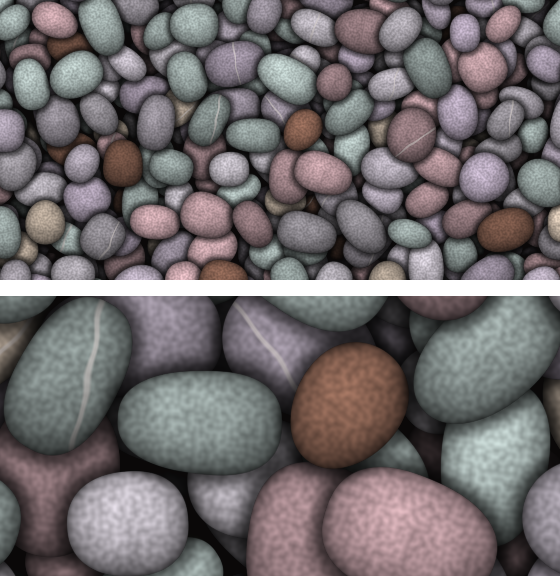
Top: the whole. Bottom: its middle third, enlarged.
Write a Shadertoy shader that draws this texture.

```glsl
// A bed of smooth beach pebbles under soft overcast light.
// Staggered layers of jittered rounded stones are painted from deep to top;
// each stone drops a contact shadow, then adds its domed, grainy surface.

const float PI = 3.14159265;
const int LAYERS = 5;
const vec3 GAP_COLOR = vec3(0.055, 0.045, 0.045);
const vec3 VEIN_COLOR = vec3(0.82, 0.79, 0.78);

vec2 hash2(vec2 p) {
    vec3 q = fract(p.xyx * vec3(0.1031, 0.1030, 0.0973));
    q += dot(q, q.yzx + 33.33);
    return fract((q.xx + q.yz) * q.zy);
}

float cornerSlope(vec2 cell, vec2 offset) {
    float angle = 2.0 * PI * hash2(cell).x;
    return dot(vec2(cos(angle), sin(angle)), offset);
}

// Gradient noise, roughly -0.7 to 0.7
float gradientNoise(vec2 p) {
    vec2 i = floor(p), f = fract(p);
    vec2 u = f * f * f * (f * (f * 6.0 - 15.0) + 10.0);
    vec2 e = vec2(1.0, 0.0);
    float low = mix(cornerSlope(i, f), cornerSlope(i + e, f - e), u.x);
    float high = mix(cornerSlope(i + e.yx, f - e.yx), cornerSlope(i + 1.0, f - 1.0), u.x);
    return mix(low, high, u.y);
}

mat2 rotation(float angle) {
    float c = cos(angle), s = sin(angle);
    return mat2(c, -s, s, c);
}

// Rounded norm: 1 on the rim of the stone, 0 at its centre
float roundedNorm(vec2 q, float power) {
    vec2 a = pow(abs(q) + 1e-4, vec2(power));
    return pow(a.x + a.y, 1.0 / power);
}

// Mostly grey and violet stones, some green or mauve, a few tan or rust
vec3 stoneColor(float kind, float tone) {
    vec3 c = mix(vec3(0.67, 0.65, 0.68), vec3(0.63, 0.58, 0.65), smoothstep(0.1, 0.5, kind));
    c = mix(c, vec3(0.61, 0.66, 0.65), step(0.52, kind));
    c = mix(c, vec3(0.68, 0.56, 0.58), step(0.73, kind));
    c = mix(c, vec3(0.72, 0.66, 0.60), step(0.91, kind));
    c = mix(c, vec3(0.50, 0.36, 0.30), step(0.965, kind));
    return c * mix(0.82, 1.18, tone);
}

// Fine grain, broad mottling and an occasional pale vein
vec3 stoneSurface(vec2 p, vec2 radii, vec2 seed, vec3 base) {
    vec2 shift = seed * 37.0;
    float grain = gradientNoise(p * 125.0 + shift);
    float mottle = gradientNoise(p * 28.0 + shift);
    vec3 color = base * (1.0 + 0.24 * grain + 0.13 * mottle);
    float bend = 0.016 * gradientNoise(p * 16.0 + shift.yx);
    vec2 across = rotation(PI * seed.x) * vec2(0.0, 1.0);
    float line = abs(dot(p, across) + bend - (seed.x - 0.5) * radii.y);
    float vein = smoothstep(0.005, 0.001, line) * step(0.88, seed.y);
    return mix(color, VEIN_COLOR, 0.65 * vein);
}

// Broad flat top, dark rim, light falling from the upper side
float domeLight(float rim, vec2 slope) {
    float dome = sqrt(max(0.0, 1.0 - pow(rim, 2.6)));
    return mix(0.28, 1.0, dome) * (1.0 + 0.22 * slope.y - 0.06 * slope.x);
}

vec3 paintStone(vec3 below, vec2 offset, vec2 id, float size, float depthLight, float pixel) {
    vec2 form = hash2(id + 11.3);
    vec2 turn = hash2(id + 47.9);
    vec2 tint = hash2(id + 83.1);
    vec2 seed = hash2(id + 129.7);

    // Egg-like outline
    float stretch = sqrt(mix(1.03, 1.65, form.y));
    vec2 radii = size * mix(0.34, 0.52, form.x) * vec2(stretch, 1.0 / stretch);
    mat2 spin = rotation((turn.x - 0.5) * PI);
    vec2 p = spin * offset;
    vec2 q = p / radii;
    q.y *= 1.0 + 0.22 * (turn.y - 0.5) * clamp(q.x, -1.5, 1.5);
    float rim = roundedNorm(q, mix(2.0, 2.5, seed.x));
    float dist = rim * (rim - 1.0) / max(length(q / radii), 1e-3);

    // Contact shadow on whatever lies beneath
    vec3 color = below * mix(0.34, 1.0, smoothstep(-0.004, 0.026, dist));
    if (dist < pixel) {
        vec3 stone = stoneSurface(p, radii, seed, stoneColor(tint.x, tint.y));
        stone *= domeLight(min(rim, 1.0), q * spin) * depthLight;
        color = mix(color, stone, smoothstep(pixel, -pixel, dist));
    }
    return color;
}

vec3 paintLayer(vec3 color, vec2 p, float size, float layer, float depthLight, float pixel) {
    vec2 grid = p / size + layer * vec2(17.37, 9.61) + 5.0;
    for (int j = -1; j <= 1; j++) {
        float row = floor(grid.y) + float(j);
        float stagger = 0.5 * mod(row, 2.0);
        for (int i = -1; i <= 1; i++) {
            vec2 id = vec2(floor(grid.x - stagger) + float(i), row);
            vec2 key = id + layer * 71.0;
            vec2 center = id + vec2(0.5 + stagger, 0.5) + 0.46 * (hash2(key) - 0.5);
            color = paintStone(color, (grid - center) * size, key, size, depthLight, pixel);
        }
    }
    return color;
}

void mainImage(out vec4 fragColor, in vec2 fragCoord) {
    vec2 p = fragCoord / iResolution.y;
    float pixel = 0.8 / iResolution.y;
    vec3 color = GAP_COLOR;
    for (int k = 0; k < LAYERS; k++) {
        float height = float(k) / float(LAYERS - 1);
        float size = mix(0.15, 0.182, height);
        float depthLight = mix(0.35, 1.0, smoothstep(0.0, 0.75, height));
        color = paintLayer(color, p, size, float(k), depthLight, pixel);
    }
    fragColor = vec4(clamp(max(color, GAP_COLOR * 0.7), 0.0, 1.0), 1.0);
}
```
